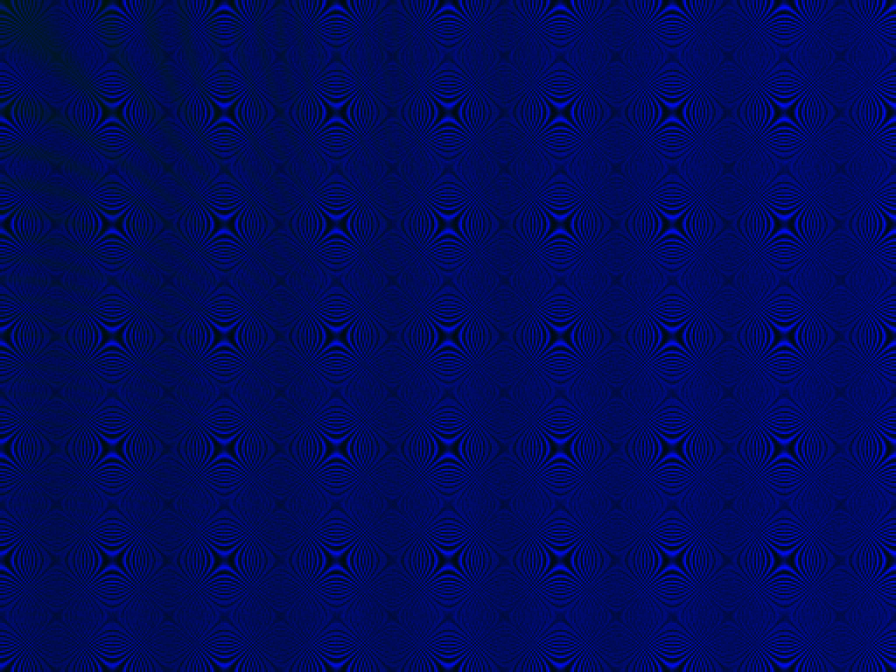
Reproduce this pattern procedurally as a Shadertoy shader.

```glsl
// Blue interference weave: a hyperbolic chirp x^2 - y^2 sampled on a fine
// lattice, so that aliasing folds it into an 8 by 6 grid of small saddle stars.
// Samples are averaged per cell; slow arcs from the top left corner dim it.

const vec2  REPEATS      = vec2(8.0, 6.0);   // saddles across and down
const float CELLS        = 64.0;             // lattice cells per repeat
const vec2  LATTICE      = REPEATS * CELLS;
const int   SAMPLES      = 2;                // chirp samples per cell side
const float BLUE_MEAN    = 0.375;
const float CONTRAST     = 0.8;
const float GRAIN        = 0.10;             // random change of blue per cell
const float GREEN_LEVEL  = 0.04;
const float GREEN_SWING  = 0.05;
const float ARC_CHIRP    = 1.0 / 3600.0;     // arc turns per squared cell
const float ARC_DEPTH    = 0.45;             // how much the arcs dim the blue
const float ARC_REACH    = 0.45;             // fade distance, in canvas widths
const float COLUMN_DEPTH = 0.06;             // brighter columns through the stars
const float SIDE_SLOPE   = 0.16;             // brightening from left to right
const float TAU          = 6.2831853;

float hash(vec2 p) {
    vec3 q = fract(vec3(p.xyx) * 0.1031);
    q += dot(q, q.yzx + 33.33);
    return fract((q.x + q.y) * q.z);
}

// Mean brightness of the aliased chirp inside one cell.
float weave(vec2 cell) {
    float n = float(SAMPLES);
    float sum = 0.0;
    for (int j = 0; j < SAMPLES; j++) {
        for (int i = 0; i < SAMPLES; i++) {
            vec2 s = mod(cell, CELLS) * n + vec2(i, j);
            float turns = (s.y * s.y - s.x * s.x) / (2.0 * CELLS * n);
            float wave = 0.5 + 0.5 * sin(TAU * fract(turns));
            sum += wave * wave;
        }
    }
    return sum / (n * n);
}

// Colour of one lattice cell, counted from the top left corner.
vec3 cellColor(vec2 cell) {
    cell = clamp(cell, vec2(0.0), LATTICE - 1.0);
    float blue = BLUE_MEAN + CONTRAST * (weave(cell) - BLUE_MEAN);
    blue += GRAIN * (hash(cell) - 0.5);

    // Broad arcs, strongest near the corner.
    float saddle = cell.y * cell.y - cell.x * cell.x;
    float arc = 0.5 + 0.5 * cos(TAU * saddle * ARC_CHIRP);
    arc *= arc * exp(-length(cell) / (LATTICE.x * ARC_REACH));

    // Slow changes across the canvas.
    float shade = 1.0 + COLUMN_DEPTH * cos(TAU * cell.x / CELLS);
    shade += SIDE_SLOPE * (cell.x / LATTICE.x - 0.4);
    blue *= shade * (1.0 - ARC_DEPTH * arc);

    return vec3(0.0, GREEN_LEVEL + GREEN_SWING * arc, max(blue, 0.0));
}

void mainImage(out vec4 fragColor, in vec2 fragCoord) {
    vec2 uv = fragCoord / iResolution.xy;
    vec2 p = vec2(uv.x, 1.0 - uv.y) * LATTICE - 0.5;

    // Blend neighbouring cells across a border one screen pixel wide.
    vec2 footprint = LATTICE / iResolution.xy;
    vec2 base = floor(p + 0.001);
    vec2 blend = clamp((p - base - 0.5) / footprint + 0.5, 0.0, 1.0);

    vec3 upper = mix(cellColor(base), cellColor(base + vec2(1.0, 0.0)), blend.x);
    vec3 lower = mix(cellColor(base + vec2(0.0, 1.0)), cellColor(base + 1.0), blend.x);
    fragColor = vec4(mix(upper, lower, blend.y), 1.0);
}
```
